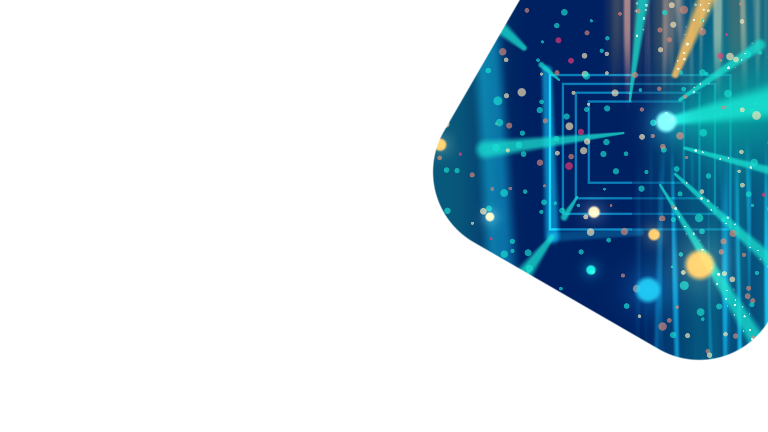
Reproduce this background procedurally as a WebGL 1 fragment shader.

```glsl
precision highp float;
// A white page with a tilted, rounded window cut into its right side.
// Inside, a neon tunnel recedes to a vanishing point: nested frames, tapered
// beams, light curtains from gradient noise, and bokeh dots on jittered grids.
uniform vec2 u_resolution;

#define VANISH vec2(1.463, 0.697)
#define WINDOW_CORNER vec2(1.19, 0.602)
#define WINDOW_SIDE 0.495
#define WINDOW_RADIUS 0.1875
#define NAVY vec3(0.0, 0.13, 0.38)
#define TEAL vec3(0.04, 0.4, 0.51)
#define AQUA vec3(0.1, 0.88, 0.82)
#define GOLD vec3(1.0, 0.76, 0.38)
#define CREAM vec3(1.0, 0.91, 0.72)
#define PINK vec3(0.95, 0.22, 0.46)

vec2 hash2(vec2 p) {
  p = vec2(dot(p, vec2(127.1, 311.7)), dot(p, vec2(269.5, 183.3)));
  return fract(sin(p) * 43758.5);
}

float slope(vec2 cell, vec2 corner, vec2 f) {
  return dot(hash2(cell + corner) * 2.0 - 1.0, f - corner);
}

float gradientNoise(vec2 p) {
  vec2 i = floor(p), f = fract(p), w = f * f * (3.0 - 2.0 * f);
  float low = mix(slope(i, vec2(0), f), slope(i, vec2(1, 0), f), w.x);
  float high = mix(slope(i, vec2(0, 1), f), slope(i, vec2(1), f), w.x);
  return mix(low, high, w.y);
}

// Signed distance to the window, which runs on past the top edge.
float windowDistance(vec2 p) {
  vec2 q = p - WINDOW_CORNER;
  q = vec2(dot(q, vec2(0.866, -0.5)), dot(q, vec2(0.5, 0.866)));
  vec2 nearest = vec2(clamp(q.x, 0.0, WINDOW_SIDE), max(q.y, 0.0));
  return length(q - nearest) - WINDOW_RADIUS;
}

// Soft segment whose half width grows from wa to wb.
float beam(vec2 q, vec2 a, vec2 b, float wa, float wb) {
  vec2 ab = b - a;
  float t = clamp(dot(q - a, ab) / dot(ab, ab), 0.0, 1.0);
  float w = mix(wa, wb, t);
  return 1.0 - smoothstep(0.25 * w, w, length(q - a - ab * t));
}

void orb(inout vec3 col, vec2 q, vec2 centre, float radius, vec3 tint) {
  float d = length(q - centre) / radius;
  col = mix(col, tint, 0.88 - 0.88 * smoothstep(0.55, 1.0, d));
  col += 0.18 * tint * exp(-0.4 * d * d);
}

// One jittered dot per grid cell; rgb is its tint, a its coverage.
vec4 dots(vec2 q, float size, float density) {
  vec2 cell = floor(q / size), kind = hash2(cell + 37.0);
  float radius = size * mix(0.1, 0.23, kind.x);
  float d = length(q - (cell + 0.25 + 0.5 * hash2(cell)) * size);
  vec3 tint = mix(AQUA, vec3(0.86, 0.53, 0.46), step(0.48, kind.y));
  tint = mix(mix(tint, CREAM, step(0.74, kind.y)), PINK, step(0.91, kind.y));
  float shown = step(hash2(cell + 91.0).x, density);
  return vec4(tint, shown * (1.0 - smoothstep(0.7 * radius, radius, d)));
}

vec3 tunnel(vec2 q, float px) {
  // Base depth, with teal toward both sides.
  vec3 col = mix(NAVY, TEAL, 0.8 * smoothstep(-0.24, -0.43, q.x));
  col = mix(col, vec3(0.03, 0.46, 0.56), 0.8 * smoothstep(0.0, 0.22, q.x));

  // Vertical curtains: warm above, blue-green below.
  float threads = smoothstep(-0.08, 0.42, gradientNoise(q * vec2(62, 1.8)));
  float folds = smoothstep(-0.25, 0.4, gradientNoise(q * vec2(22, 1) + 7.0));
  float warm = smoothstep(-0.07, -0.03, q.x) * smoothstep(0.03, 0.24, q.y);
  warm *= 1.0 - 0.5 * smoothstep(0.15, 0.32, q.x);
  float cool = smoothstep(0.0, 0.06, q.x) * smoothstep(0.0, -0.14, q.y);
  col = mix(col, vec3(0.48, 0.45, 0.38), 0.6 * warm * folds);
  col = mix(col, vec3(0.02, 0.25, 0.46), 0.65 * cool * (1.0 - folds));
  col += threads * (warm * vec3(0.55, 0.32, 0.16) + cool * vec3(0.05, 0.42, 0.44));

  // Receding frames and the broad posts on the left.
  for (int i = 0; i < 4; i++) {
    float k = 0.1 + 0.03 * float(i);
    vec2 d = abs(q - k * vec2(0.1, -0.26)) - k * vec2(1.1, 0.94);
    float line = 1.0 - smoothstep(0.001, 0.002 + px, abs(max(d.x, d.y)));
    col += line * AQUA * (q.x < 0.0 ? 0.42 : 0.21);
  }
  float posts = 0.42 * beam(q, vec2(-0.197, 0.14), vec2(-0.185, -0.245), 0.018, 0.024);
  posts += 0.3 * beam(q, vec2(-0.335, 0.21), vec2(-0.3, -0.36), 0.045, 0.05);
  col += AQUA * (posts + 0.18 * beam(q, vec2(-0.185, -0.245), vec2(0.02, -0.235), 0.018, 0.012));

  // Beams leaving the vanishing point.
  float glow = exp(-13.0 * abs(q.y - 0.19 * q.x)) * smoothstep(0.0, 0.2, q.x);
  col = mix(col, vec3(0.03, 0.78, 0.7), 0.75 * glow);
  float wide = beam(q, vec2(0.076, 0.021), vec2(0.366, 0.076), 0.014, 0.06);
  float left = beam(q, vec2(-0.02, -0.005), vec2(-0.34, -0.043), 0.004, 0.03);
  left = max(left, beam(q, vec2(-0.25, 0.192), vec2(-0.317, 0.25), 0.01, 0.026));
  left = max(left, beam(q, vec2(-0.169, 0.118), vec2(-0.21, 0.153), 0.004, 0.01));
  left = max(left, beam(q, vec2(-0.185, -0.245), vec2(-0.26, -0.345), 0.008, 0.03));
  left = max(left, beam(q, vec2(-0.127, -0.153), vec2(-0.157, -0.2), 0.004, 0.012));
  float right = beam(q, vec2(0.111, 0.072), vec2(0.296, 0.199), 0.006, 0.019);
  right = max(right, beam(q, vec2(-0.005, 0.07), vec2(0.025, 0.303), 0.004, 0.021));
  right = max(right, beam(q, vec2(0.123, -0.04), vec2(0.331, -0.095), 0.006, 0.015));
  right = max(right, beam(q, vec2(0.1, -0.1), vec2(0.331, -0.31), 0.005, 0.024));
  right = max(right, beam(q, vec2(0.065, -0.125), vec2(0.296, -0.495), 0.004, 0.03));
  float gold = beam(q, vec2(0.1, 0.13), vec2(0.176, 0.315), 0.012, 0.032);
  col = mix(col, AQUA, max(0.85 * wide, 0.75 * max(left, right)));
  col = mix(col, GOLD, 0.85 * gold);

  // Scattered bokeh, then fine sparkle along the beams.
  for (int i = 0; i < 3; i++) {
    float layer = float(i), density = 0.16 + 0.22 * exp(-7.0 * abs(q.y + 0.02));
    vec4 bokeh = dots(q + layer * vec2(3.17, 1.73), 0.038 + 0.008 * layer, density);
    col = mix(col, bokeh.rgb, 0.65 * bokeh.a);
  }
  col = mix(col, vec3(0.9, 1, 0.96), 0.9 * dots(q + 5.3, 0.019, 0.65).a * max(right, gold));

  // Large foreground orbs.
  orb(col, q, vec2(0.157, -0.31), 0.042, GOLD);
  orb(col, q, vec2(0.037, -0.368), 0.036, vec3(0.12, 0.72, 0.86));
  orb(col, q, vec2(0.079, 0.021), 0.03, vec3(0.5, 0.93, 0.93));
  orb(col, q, vec2(-0.088, -0.188), 0.017, CREAM);
  orb(col, q, vec2(-0.329, -0.199), 0.013, CREAM);
  orb(col, q, vec2(-0.444, -0.032), 0.018, GOLD);
  orb(col, q, vec2(-0.095, -0.322), 0.014, AQUA);
  orb(col, q, vec2(0.051, -0.24), 0.017, GOLD);
  return clamp(col, 0.0, 1.0);
}

void main() {
  float px = 1.0 / u_resolution.y;
  vec2 p = gl_FragCoord.xy * px;
  float outside = smoothstep(-px, px, windowDistance(p));
  gl_FragColor = vec4(mix(tunnel(p - VANISH, px), vec3(1), outside), 1.0);
}
```
